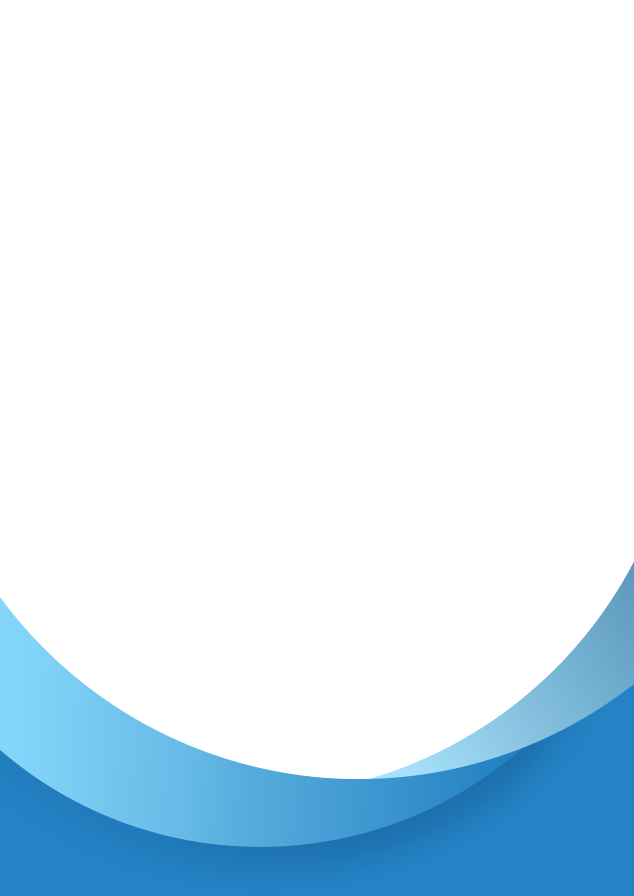
This background is drawn by a Shadertoy shader. Its source:

```glsl
// A white page closed at the bottom by sweeping blue ribbons.
// Three large circular bowls overlap: each one is painted over the last,
// filled with a linear gradient, and the lowest bowl casts a soft shadow.

const vec3 WHITE      = vec3(1.0);
const vec3 DEEP_BLUE  = vec3(0.140, 0.513, 0.775);
const vec3 SHADE_BLUE = vec3(0.112, 0.432, 0.672);
const vec3 SKY_BLUE   = vec3(0.530, 0.850, 0.985);
const vec3 MID_BLUE   = vec3(0.385, 0.715, 0.890);
const vec3 ICE_BLUE   = vec3(0.650, 0.880, 0.980);
const vec3 STEEL_BLUE = vec3(0.360, 0.600, 0.740);

// Signed distance to a round-bottomed bowl with endless upright walls.
float bowl(vec2 p, vec2 centre, float radius) {
    vec2 q = p - centre;
    return length(vec2(q.x, min(q.y, 0.0))) - radius;
}

// Antialiased coverage of the inside of a shape.
float inside(float dist, float pixel) {
    return clamp(0.5 - dist / pixel, 0.0, 1.0);
}

// Position along the line from a to b, clamped to 0..1.
float along(vec2 p, vec2 a, vec2 b) {
    vec2 axis = b - a;
    return clamp(dot(p - a, axis) / dot(axis, axis), 0.0, 1.0);
}

// Bottom field, darkened beneath the rim of the lower bowl.
vec3 shadedField(vec2 p, float rimDist) {
    float falloff = 1.0 - smoothstep(-0.01, 0.085, rimDist);
    float strength = mix(0.3, 1.0, smoothstep(0.0, 0.7, p.x));
    float rightFade = 1.0 - smoothstep(0.80, 0.98, p.x);
    return mix(DEEP_BLUE, SHADE_BLUE, falloff * strength * rightFade);
}

// Left ribbon: bright at the page edge, sinking into the field.
vec3 leftRibbon(vec2 p) {
    float x = p.x - 0.05 * (p.y - 0.25);
    vec3 col = mix(SKY_BLUE, MID_BLUE, smoothstep(-0.08, 0.40, x));
    return mix(col, DEEP_BLUE * 0.98, clamp((x - 0.30) / 0.50, 0.0, 1.0));
}

// Right ribbon: pale at its tip, greyer towards the upper right.
vec3 rightRibbon(vec2 p) {
    return mix(ICE_BLUE, STEEL_BLUE, along(p, vec2(0.64, 0.20), vec2(1.04, 0.45)));
}

void mainImage(out vec4 fragColor, in vec2 fragCoord) {
    // Units of the canvas width
    vec2 p = fragCoord / iResolution.x;
    float pixel = 1.0 / iResolution.x;

    float lowerBowl = bowl(p, vec2(0.4105, 0.7042), 0.6268);
    float upperBowl = bowl(p, vec2(0.5664, 0.8865), 0.7020);
    float rightBowl = bowl(p, vec2(0.3882, 0.8467), 0.6900);

    // Paint from back to front
    vec3 col = shadedField(p, lowerBowl);
    col = mix(col, leftRibbon(p), inside(lowerBowl, pixel));
    col = mix(col, rightRibbon(p), inside(upperBowl, pixel));
    col = mix(col, WHITE, inside(max(upperBowl, rightBowl), pixel));

    fragColor = vec4(col, 1.0);
}
```
